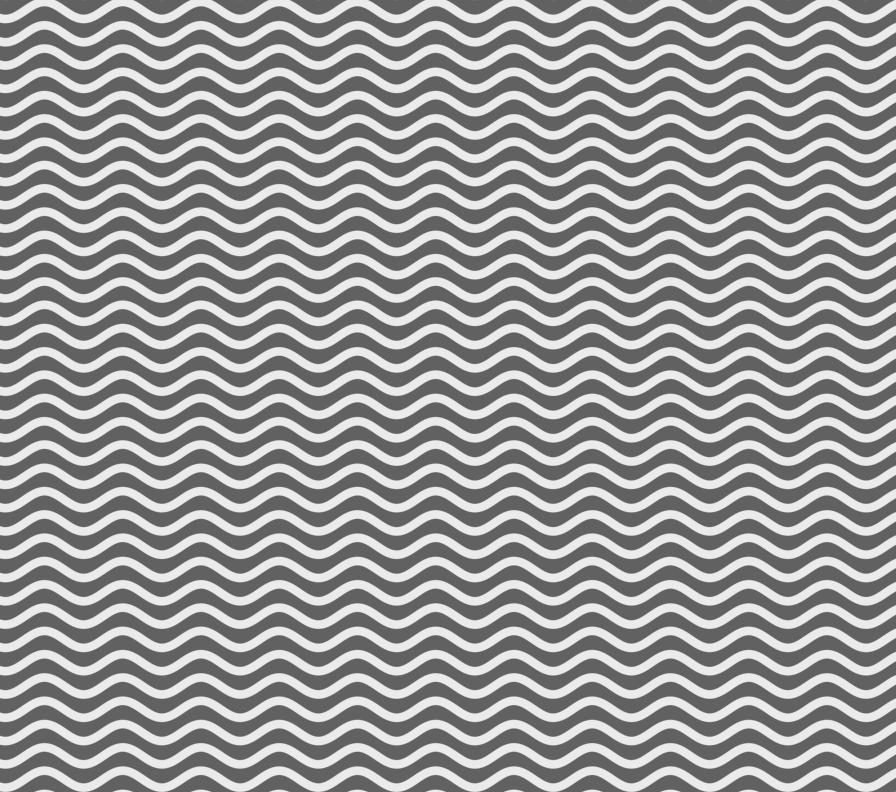
This pattern is drawn by a WebGL 1 fragment shader. Its source:

```glsl
precision highp float;

uniform vec2 u_resolution;

const float TAU = 6.2831853;

// Lengths are fractions of the canvas height
const float ROW_COUNT = 34.0;
const float ROW_OFFSET = 0.0162;
const float WAVELENGTH = 0.0988;
const float CREST_X = 0.0562;
const float AMPLITUDE = 0.0107;
const float LINE_WIDTH = 0.0109;

const vec3 GROUND_COLOR = vec3(0.38);
const vec3 LINE_COLOR = vec3(0.92);

// Distance to y = amplitude * cos(frequency * x), refined along the curve
float waveDistance(vec2 p, float amplitude, float frequency) {
  float x = p.x;
  for (int i = 0; i < 4; i++) {
    float height = amplitude * cos(frequency * x);
    float slope = -amplitude * frequency * sin(frequency * x);
    x += ((p.x - x) + (p.y - height) * slope) / (1.0 + slope * slope);
  }
  return length(p - vec2(x, amplitude * cos(frequency * x)));
}

// Distance to the nearest of a stack of evenly spaced waves
float waveRowsDistance(vec2 p, float spacing, float amplitude, float frequency) {
  float rise = p.y - amplitude * cos(frequency * p.x);
  float row = floor(rise / spacing + 0.5);
  return waveDistance(p - vec2(0.0, row * spacing), amplitude, frequency);
}

float strokeMask(float dist, float width, float softness) {
  return 1.0 - smoothstep(-softness, softness, dist - 0.5 * width);
}

void main() {
  vec2 p = gl_FragCoord.xy / u_resolution.y - vec2(CREST_X, ROW_OFFSET);
  float pixel = 1.0 / u_resolution.y;

  float dist = waveRowsDistance(p, 1.0 / ROW_COUNT, AMPLITUDE, TAU / WAVELENGTH);
  float line = strokeMask(dist, LINE_WIDTH, 0.8 * pixel);

  gl_FragColor = vec4(mix(GROUND_COLOR, LINE_COLOR, line), 1.0);
}
```
